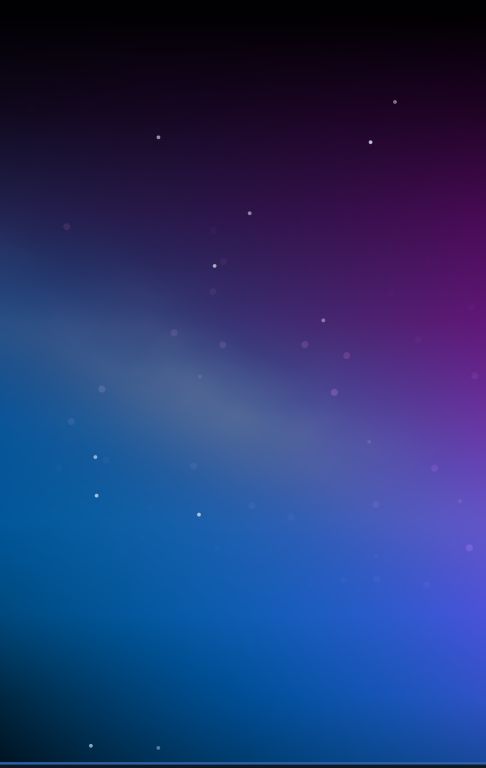
Give the GLSL for this background, as a WebGL 2 fragment shader.

```glsl
#version 300 es
precision highp float;

uniform vec2 u_resolution;
out vec4 fragColor;

float hash(vec2 p) {
    vec3 q = fract(p.xyx * vec3(0.1031, 0.1030, 0.0973));
    q += dot(q, q.yzx + 33.33);
    return fract((q.x + q.y) * q.z);
}

vec2 gradientAt(vec2 cell) {
    float angle = 6.2832 * hash(cell);
    return vec2(cos(angle), sin(angle));
}

float gradientNoise(vec2 p) {
    vec2 i = floor(p), f = fract(p);
    vec2 u = f * f * f * (f * (f * 6.0 - 15.0) + 10.0);
    vec2 e = vec2(1.0, 0.0);
    float low = mix(dot(gradientAt(i), f), dot(gradientAt(i + e), f - e), u.x);
    float high = mix(dot(gradientAt(i + e.yx), f - e.yx), dot(gradientAt(i + 1.0), f - 1.0), u.x);
    return mix(low, high, u.y);
}

float fbm(vec2 p) {
    float sum = 0.0, amplitude = 0.6;
    for (int i = 0; i < 4; i++) {
        sum += amplitude * gradientNoise(p);
        p = mat2(1.6, 1.2, -1.2, 1.6) * p + 7.3;
        amplitude *= 0.5;
    }
    return sum;
}

// Smooth blend across the width through left, middle and right colours
vec3 across(float x, vec3 left, vec3 middle, vec3 right) {
    return left * (1.0 - x) * (1.0 - 2.0 * x) + middle * 4.0 * x * (1.0 - x) + right * x * (2.0 * x - 1.0);
}

float ramp(float a, float b, float t) {
    return clamp((t - a) / (b - a), 0.0, 1.0);
}

// Sky colour, with depth measured from the top
vec3 sky(float x, float depth) {
    vec3 c = vec3(0.005, 0.0, 0.01);
    c = mix(c, across(x, vec3(0.06, 0.03, 0.11), vec3(0.09, 0.02, 0.13), vec3(0.12, 0.01, 0.14)), ramp(0.02, 0.14, depth));
    c = mix(c, across(x, vec3(0.13, 0.13, 0.31), vec3(0.18, 0.08, 0.29), vec3(0.28, 0.04, 0.33)), ramp(0.14, 0.28, depth));
    c = mix(c, across(x, vec3(0.08, 0.26, 0.50), vec3(0.22, 0.18, 0.44), vec3(0.38, 0.09, 0.47)), ramp(0.28, 0.42, depth));
    c = mix(c, across(x, vec3(0.03, 0.33, 0.60), vec3(0.19, 0.31, 0.59), vec3(0.41, 0.20, 0.63)), ramp(0.42, 0.55, depth));
    c = mix(c, across(x, vec3(0.0, 0.34, 0.60), vec3(0.13, 0.37, 0.69), vec3(0.36, 0.31, 0.79)), ramp(0.55, 0.68, depth));
    c = mix(c, across(x, vec3(0.0, 0.28, 0.49), vec3(0.06, 0.36, 0.70), vec3(0.29, 0.32, 0.85)), ramp(0.68, 0.80, depth));
    c = mix(c, across(x, vec3(0.0, 0.15, 0.25), vec3(0.0, 0.30, 0.58), vec3(0.19, 0.32, 0.77)), ramp(0.80, 0.91, depth));
    return mix(c, across(x, vec3(0.0, 0.07, 0.12), vec3(0.0, 0.23, 0.42), vec3(0.09, 0.28, 0.60)), ramp(0.91, 1.0, depth));
}

// One soft dot per grid cell, kept only where the hash allows it
float dots(vec2 p, float cells, float radius, float share, float seed) {
    vec2 id = floor(p * cells);
    vec2 key = id + seed;
    vec2 offset = 0.2 + 0.6 * vec2(hash(key + 11.7), hash(key + 47.1));
    float dist = length(p - (id + offset) / cells);
    float edge = 0.7 / u_resolution.y;
    float disc = 1.0 - smoothstep(radius - edge, radius + edge, dist);
    return disc * step(hash(key), share) * (0.4 + 0.6 * hash(key + 83.9));
}

void main() {
    vec2 uv = gl_FragCoord.xy / u_resolution;
    vec2 p = gl_FragCoord.xy / u_resolution.y;
    float depth = 1.0 - uv.y;
    vec3 color = sky(uv.x, depth);

    // Dusty haze falling from left to right
    float cloud = fbm(p * vec2(4.0, 6.0) + 3.0);
    float offAxis = depth - 0.42 - 0.25 * uv.x + 0.05 * cloud;
    float band = exp(-pow(offAxis / 0.085, 2.0));
    float along = 0.22 + 0.33 * exp(-pow((uv.x - 0.43) / 0.26, 2.0));
    vec3 dust = mix(vec3(0.40, 0.47, 0.60), vec3(0.50, 0.42, 0.75), smoothstep(0.5, 1.0, uv.x));
    color = mix(color, dust, clamp(band * along * (1.0 + 0.8 * cloud), 0.0, 1.0));

    // Faint warm specks inside the haze
    float speckZone = exp(-pow((offAxis + 0.04) / 0.15, 2.0));
    color += vec3(0.16, 0.08, 0.10) * speckZone * dots(p, 19.0, 0.0045, 0.35, 5.0);

    // Bright stars away from the haze
    float clear = 1.0 - 0.75 * exp(-pow(offAxis / 0.13, 2.0));
    float lowerRight = smoothstep(0.4, 0.55, uv.x) * smoothstep(0.6, 0.75, depth);
    float stars = dots(p, 13.0, 0.0024, 0.2, 29.0) * clear * (1.0 - lowerRight);
    color = mix(color, vec3(0.85, 0.88, 0.92), stars);

    // Thin lit line above a dark strip at the foot
    float edge = 0.5 / u_resolution.y;
    color = mix(color, vec3(0.18, 0.38, 0.66), 1.0 - smoothstep(0.0075 - edge, 0.0075 + edge, uv.y));
    color = mix(color, vec3(0.06, 0.10, 0.15), 1.0 - smoothstep(0.0045 - edge, 0.0045 + edge, uv.y));

    fragColor = vec4(clamp(color, 0.0, 1.0), 1.0);
}
```
